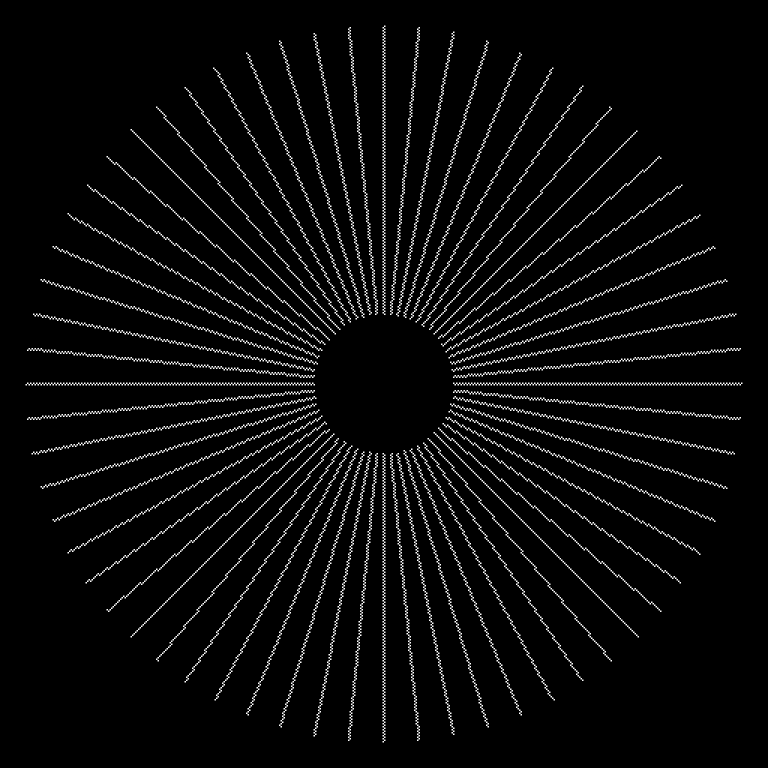
Give the GLSL for this background, as a WebGL 1 fragment shader.

```glsl
precision highp float;
// A white sunburst of 64 thin rays around an empty disc on black.
// Rays are two cells wide on a coarse grid and masked by a checkerboard,
// which turns them into stepped zigzags; supersampling smooths the cells.

uniform vec2 u_resolution;

const float TAU = 6.2831853;
const float GRID_CELLS = 512.0;
const float RAY_COUNT = 64.0;
const float INNER_RADIUS = 46.4;   // in cells
const float OUTER_RADIUS = 239.2;  // in cells
const float HALF_WIDTH = 1.0;      // in cells, along the minor axis
const float TIE_BIAS = 0.01;       // keeps one side of exact ties
const int SUBSAMPLES = 4;          // per axis
const vec3 BACKGROUND = vec3(0.0);
const vec3 RAY_COLOR = vec3(1.0);

// Direction of the evenly spaced ray closest in angle to p.
vec2 nearestRay(vec2 p, float count) {
  float spacing = TAU / count;
  float angle = floor(atan(p.y, p.x) / spacing + 0.5) * spacing;
  return vec2(cos(angle), sin(angle));
}

// Signed distance from p to the ray, measured along the ray's minor axis.
float minorOffset(vec2 p, vec2 dir) {
  bool steep = abs(dir.y) > abs(dir.x);
  vec2 q = steep ? p.yx : p;
  vec2 d = steep ? dir.yx : dir;
  return q.y - q.x * d.y / d.x;
}

// 1 on alternate cells, 0 on the others.
float checker(vec2 cell) {
  return 1.0 - mod(cell.x + cell.y, 2.0);
}

// 1 where the cell belongs to a ray between the two radii.
float rayMask(vec2 p, float inner, float outer, float halfWidth) {
  vec2 dir = nearestRay(p, RAY_COUNT);
  float along = dot(p, dir);
  float band = step(abs(minorOffset(p, dir) - TIE_BIAS), halfWidth);
  return band * step(inner, along) * step(along, outer);
}

// Ray brightness at a point of the unit canvas, constant within each cell.
float sunburst(vec2 uv) {
  vec2 cell = floor(uv * GRID_CELLS);
  vec2 p = cell + 0.5 - 0.5 * GRID_CELLS;
  return checker(cell) * rayMask(p, INNER_RADIUS, OUTER_RADIUS, HALF_WIDTH);
}

void main() {
  float side = min(u_resolution.x, u_resolution.y);
  vec2 corner = gl_FragCoord.xy - 0.5 - 0.5 * (u_resolution - side);

  // Average a small grid of samples inside the pixel.
  float coverage = 0.0;
  for (int j = 0; j < SUBSAMPLES; j++) {
    for (int i = 0; i < SUBSAMPLES; i++) {
      vec2 jitter = (vec2(float(i), float(j)) + 0.5) / float(SUBSAMPLES);
      coverage += sunburst((corner + jitter) / side);
    }
  }
  coverage /= float(SUBSAMPLES * SUBSAMPLES);

  gl_FragColor = vec4(mix(BACKGROUND, RAY_COLOR, coverage), 1.0);
}
```
